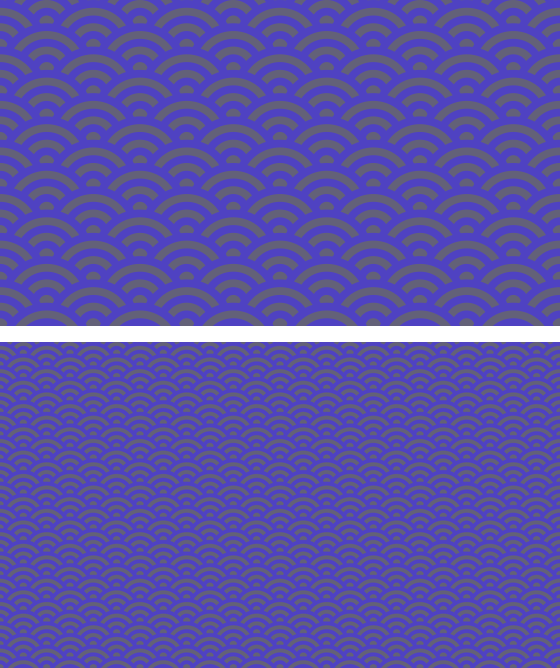
Top: one tile. Bottom: repeated 2 by 2.
Write a Shadertoy shader that draws this pattern.

```glsl
// Seigaiha waves: overlapping discs of concentric bands in staggered rows.
// Each pixel paints the nearby rows from the highest to the lowest, so lower
// discs cover upper ones. Whole repeat counts make the canvas tile.

const vec2 REPEATS = vec2(6.0, 7.0);      // waves across and down
const float BAND_PAIRS = 3.0;             // gray and blue band pairs per disc
const vec3 BLUE = vec3(0.31, 0.26, 0.76);
const vec3 GRAY = vec3(0.39, 0.38, 0.47);

// Antialiased coverage of a signed distance, positive inside
float coverage(float dist, float pixel) {
    return clamp(0.5 + dist / pixel, 0.0, 1.0);
}

// Distance to the nearest disc centre of a row; odd rows shift by one radius
float rowRadius(vec2 p, float row) {
    float x = p.x - mod(row, 2.0);
    x -= 2.0 * floor(0.5 * x + 0.5);
    return length(vec2(x, p.y - 0.5 * row));
}

// Equal concentric bands, gray at the core and blue at the rim
vec3 bandColor(float radius, float pairs, float pixel) {
    float halfBand = 0.25 / pairs;
    float r = clamp(radius, halfBand, 1.0 - halfBand);
    float dist = (abs(fract(r * pairs - 0.25) - 0.5) - 0.25) / pairs;
    return mix(BLUE, GRAY, coverage(dist, pixel));
}

// Painter's stack of the rows that can reach this point
vec3 waves(vec2 p, float pixel) {
    vec3 color = BLUE;
    float middleRow = floor(2.0 * p.y);
    for (int i = 2; i >= -2; i--) {
        float radius = rowRadius(p, middleRow + float(i));
        vec3 disc = bandColor(radius, BAND_PAIRS, pixel);
        color = mix(color, disc, coverage(1.0 - radius, pixel));
    }
    return color;
}

void mainImage(out vec4 fragColor, in vec2 fragCoord) {
    // One unit is a disc radius: half a repeat wide, one repeat high
    vec2 span = REPEATS * vec2(2.0, 1.0);
    vec2 p = fragCoord / iResolution.xy * span;
    vec2 pixelSize = span / iResolution.xy;
    fragColor = vec4(waves(p, max(pixelSize.x, pixelSize.y)), 1.0);
}
```
